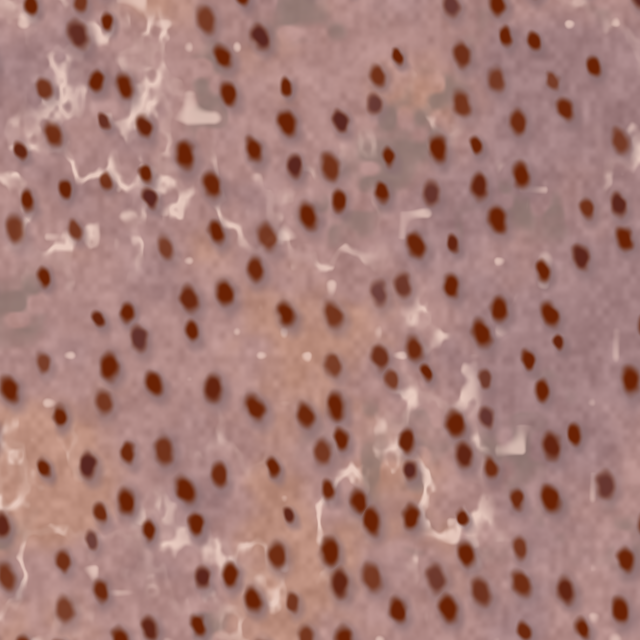
Give the GLSL for this texture, as a WebGL 1 fragment shader.

```glsl
precision highp float;
uniform vec2 u_resolution;

// Spot layout, in canvas units
const float CELLS = 14.0;
const float PRESENCE = 0.80;
const float JITTER = 0.56;
const vec2 SPOT_RADII = vec2(0.0122, 0.0192);
const float SPOT_TILT = 0.24;
const float TILT_SPREAD = 0.35;
const vec2 HALO_SHIFT = vec2(0.005, -0.006);
const float HALO_STRENGTH = 0.72;
const float GRID_TURN = -0.22;

// Palette
const vec3 SKIN = vec3(0.695, 0.540, 0.525);
const vec3 WARM = vec3(0.735, 0.555, 0.490);
const vec3 COOL = vec3(0.635, 0.500, 0.505);
const vec3 HALO = vec3(0.535, 0.425, 0.435);
const vec3 GREY = vec3(0.520, 0.440, 0.415);
const vec3 RIM = vec3(0.450, 0.230, 0.150);
const vec3 CORE = vec3(0.410, 0.130, 0.015);
const vec3 PLUM = vec3(0.350, 0.150, 0.130);
const vec3 PALE = vec3(0.920, 0.805, 0.760);

float hash(vec2 p) {
  vec3 q = fract(vec3(p.xyx) * 0.1031);
  q += dot(q, q.yzx + 33.33);
  return fract((q.x + q.y) * q.z);
}

float noise(vec2 p) {
  vec2 i = floor(p);
  vec2 f = fract(p);
  f = f * f * (3.0 - 2.0 * f);
  return mix(mix(hash(i), hash(i + vec2(1.0, 0.0)), f.x),
             mix(hash(i + vec2(0.0, 1.0)), hash(i + 1.0), f.x), f.y);
}

float fbm(vec2 p) {
  float sum = 0.0;
  float amp = 0.5;
  for (int i = 0; i < 4; i++) {
    sum += amp * noise(p);
    p = p * 2.03 + 17.3;
    amp *= 0.5;
  }
  return sum / 0.9375;
}

mat2 turn(float a) {
  return mat2(cos(a), sin(a), -sin(a), cos(a));
}

// Mottled ground with grey stains and pale, broken streaks
vec3 ground(vec2 uv) {
  float tone = fbm(uv * 5.0 + 3.7) + 0.16 * (uv.x + uv.y - 1.0);
  vec3 color = mix(WARM, SKIN, smoothstep(0.28, 0.48, tone));
  color = mix(color, COOL, smoothstep(0.50, 0.74, tone));
  color += 0.11 * (fbm(uv * 24.0 + 41.0) - 0.5);
  color += 0.07 * (noise(uv * vec2(95.0, 80.0)) - 0.5);

  float stain = smoothstep(0.60, 0.76, fbm(uv * 6.0 + 61.0));
  color = mix(color, GREY, 0.7 * stain * smoothstep(0.3, 0.65, noise(uv * 38.0)));

  float patches = smoothstep(0.50, 0.68, fbm(uv * 4.5 + 83.0));
  float vein = abs(fbm(uv * vec2(13.0, 9.0) + 7.0) - 0.5);
  float streak = 1.0 - smoothstep(0.01, 0.08, vein);
  float broken = smoothstep(0.35, 0.75, noise(uv * 42.0 + 19.0));
  color = mix(color, PALE, patches * streak * (0.2 + 0.75 * broken));
  float fleck = smoothstep(0.89, 0.99, noise(uv * 27.0 + 53.0));
  return mix(color, PALE, 0.75 * fleck);
}

void main() {
  vec2 uv = gl_FragCoord.xy / u_resolution;
  vec3 color = ground(uv);

  // Nearby spots: soft tilted ovals with offset cool halos
  mat2 gridTurn = turn(GRID_TURN);
  vec2 home = floor(gridTurn * uv * CELLS);
  vec2 wobble = 0.005 * (vec2(noise(uv * 75.0), noise(uv * 75.0 + 31.0)) - 0.5);
  float ink = 0.0;
  float shade = 0.0;
  vec3 inkColor = RIM;
  for (int y = -1; y <= 1; y++) {
    for (int x = -1; x <= 1; x++) {
      vec2 cell = home + vec2(float(x), float(y));
      vec2 id = cell + 60.0;
      float present = step(hash(id + 5.1), PRESENCE);
      vec2 offset = vec2(hash(id + 11.7), hash(id + 23.9)) - 0.5;
      vec2 center = (cell + 0.5 + JITTER * offset) * gridTurn / CELLS;
      float size = mix(0.62, 1.18, sqrt(hash(id + 37.3)));
      float strength = present * mix(0.68, 1.0, smoothstep(0.0, 0.45, hash(id + 47.1)));
      mat2 spotTurn = turn(-SPOT_TILT - TILT_SPREAD * (hash(id + 71.3) - 0.5));
      vec2 radii = SPOT_RADII * size;

      vec2 p = uv - center + wobble;
      float d = length((spotTurn * p) / radii);
      float h = length((spotTurn * (p - HALO_SHIFT)) / radii);
      float cover = strength * (1.0 - smoothstep(0.55, 1.38, d));
      shade = max(shade, strength * (1.0 - smoothstep(0.7, 2.1, h)));
      if (cover > ink) {
        ink = cover;
        vec3 core = mix(CORE, PLUM, smoothstep(0.65, 1.0, hash(id + 89.9)));
        inkColor = mix(core, RIM, smoothstep(0.45, 1.2, d));
      }
    }
  }

  color = mix(color, HALO, HALO_STRENGTH * shade);
  color = mix(color, inkColor, ink);
  gl_FragColor = vec4(clamp(color, 0.0, 1.0), 1.0);
}
```
